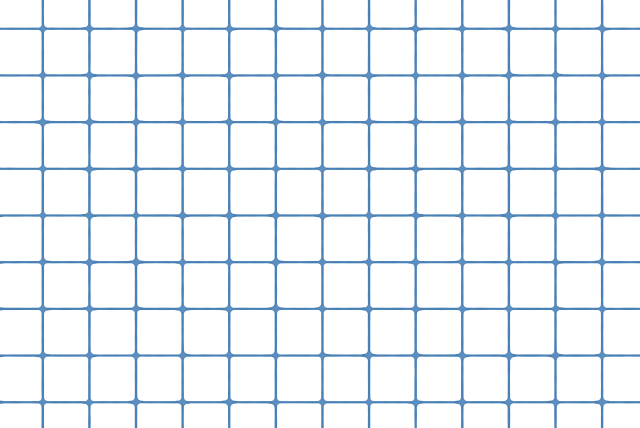
Write a Shadertoy shader that draws this pattern.

```glsl
// Blue square grid on white, with filleted joints and slightly worn line edges.

#define PITCH vec2(0.10890, 0.10908)      // cell size, in canvas heights
#define ORIGIN vec2(0.1000, 0.0602)       // first crossing from lower left
#define LINE_WIDTH vec2(0.0056, 0.0052)   // vertical, horizontal lines
#define FILLET 0.0088                     // mean corner radius of a cell
#define FILLET_VARIATION 0.0022
#define EDGE_WOBBLE 0.0004
#define FLARE_DEPTH 0.0011                // uneven ink beside some joints
#define FLARE_LENGTH 0.021
#define PAPER vec3(1.0)
#define LINE_INK vec3(0.285, 0.505, 0.715)
#define JOINT_INK vec3(0.36, 0.555, 0.75)

float hash(vec2 p) {
    vec3 q = fract(p.xyx * vec3(0.1031, 0.1030, 0.0973));
    q += dot(q, q.yzx + 33.33);
    return fract((q.x + q.y) * q.z);
}

vec2 randomDirection(vec2 p) {
    float angle = 6.2832 * hash(p);
    return vec2(cos(angle), sin(angle));
}

float gradientNoise(vec2 p) {
    vec2 i = floor(p), f = fract(p);
    vec2 u = f * f * f * (f * (f * 6.0 - 15.0) + 10.0);
    vec2 e = vec2(1.0, 0.0);
    float a = dot(randomDirection(i), f);
    float b = dot(randomDirection(i + e.xy), f - e.xy);
    float c = dot(randomDirection(i + e.yx), f - e.yx);
    float d = dot(randomDirection(i + e.xx), f - e.xx);
    return mix(mix(a, b, u.x), mix(c, d, u.x), u.y);
}

float roundedBox(vec2 p, vec2 halfSize, float radius) {
    vec2 q = abs(p) - halfSize + radius;
    return length(max(q, 0.0)) + min(max(q.x, q.y), 0.0) - radius;
}

void mainImage(out vec4 fragColor, in vec2 fragCoord) {
    float pixel = 1.0 / iResolution.y;
    vec2 p = fragCoord * pixel;

    // Repeat the cell; p is measured from its centre
    vec2 grid = (p - ORIGIN) / PITCH;
    vec2 cell = floor(grid);
    vec2 local = (fract(grid) - 0.5) * PITCH;
    vec2 toJoint = 0.5 * PITCH - abs(local);

    // Each of the four corners gets its own radius and, sometimes, a flare
    vec2 cornerId = cell * 2.0 + step(0.0, local) + 40.0;
    float radius = FILLET + FILLET_VARIATION * (hash(cornerId) - 0.5);
    float flare = step(0.72, hash(cornerId + 17.0))
        * smoothstep(FLARE_LENGTH, 0.5 * FLARE_LENGTH, toJoint.x);

    // Ink lies outside the rounded paper cell
    vec2 halfSize = 0.5 * (PITCH - LINE_WIDTH);
    halfSize.y -= FLARE_DEPTH * flare;
    float inkDistance = roundedBox(local, halfSize, radius);
    inkDistance += EDGE_WOBBLE * gradientNoise(p * 45.0);
    float coverage = clamp(inkDistance / pixel + 0.5, 0.0, 1.0);

    // Joints are a little paler than the lines
    float joint = smoothstep(0.012, 0.005, length(toJoint));
    vec3 ink = mix(LINE_INK, JOINT_INK, joint);
    fragColor = vec4(mix(PAPER, ink, coverage), 1.0);
}
```
